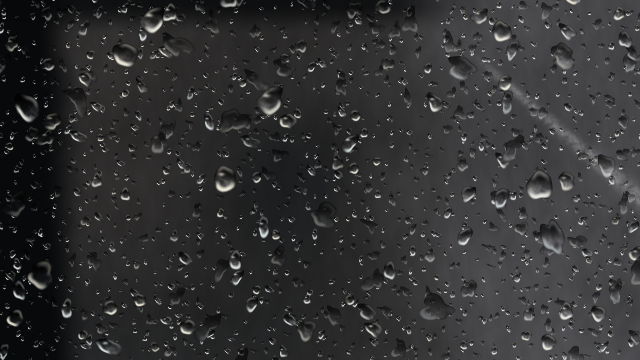
Reproduce this texture procedurally as a Shadertoy shader.

```glsl
// Rain drops on a dark window with a blurred, dim scene behind the glass.
// Jittered cells at four scales hold wobbly, stretched drops; each one gets
// a dark upper body, pale refracted folds, a bright lower crescent and a glint.

const int LAYERS = 4;
const float LARGEST_CELL = 0.185;  // cell size of the biggest drops
const float CELL_SHRINK = 0.57;    // size ratio between layers
const float DROP_RADIUS = 0.225;   // largest radius as a share of the cell
const float DROP_CHANCE = 0.66;
const float EDGE_SOFTNESS = 0.0016;
const vec3 SHADOW = vec3(0.022, 0.028, 0.034);
const vec3 BROWN_GLASS = vec3(0.188, 0.182, 0.180);
const vec3 DARK_GLASS = vec3(0.088, 0.098, 0.106);
const vec3 GREY_GLASS = vec3(0.280, 0.280, 0.292);
const vec3 STREAK_LIGHT = vec3(0.19, 0.19, 0.185);
const vec3 WARM_LIGHT = vec3(0.96, 0.94, 0.87);
const vec3 COOL_LIGHT = vec3(0.86, 0.90, 0.92);
const vec2 STREAK_START = vec2(1.31, 0.85);
const vec2 STREAK_END = vec2(1.80, 0.43);

vec4 hash4(vec2 cell) {
    vec4 h = fract(cell.xyxy * vec4(0.1031, 0.1030, 0.0973, 0.1099));
    h += dot(h, h.wzxy + 33.33);
    return fract((h.xxyz + h.yzzw) * h.zywx);
}

// Soft uneven patches from layered sines
float mottle(vec2 p) {
    float sum = 0.0, weight = 0.5;
    for (int i = 0; i < 4; i++) {
        sum += weight * sin(p.x + 1.7 * sin(p.y)) * sin(p.y + 1.3 * sin(p.x));
        p = mat2(1.6, 1.2, -1.2, 1.6) * p + 2.3;
        weight *= 0.55;
    }
    return sum;
}

// Blurred scene behind the glass
vec3 backdrop(vec2 p) {
    float patches = mottle(p * 5.0);
    vec3 color = mix(BROWN_GLASS, GREY_GLASS, smoothstep(0.85, 1.6, p.x + 0.06 * patches));
    vec2 hollow = (p - vec2(0.80, 0.48)) / vec2(0.22, 0.26);
    color = mix(color, DARK_GLASS, 0.75 * exp(-dot(hollow, hollow)));
    float lowLeft = smoothstep(0.45, 0.05, p.y) * smoothstep(1.3, 0.7, p.x);
    color = mix(color, DARK_GLASS, 0.5 * lowLeft);
    color *= 1.0 + 0.14 * patches + 0.07 * mottle(p * vec2(60.0, 25.0));

    float topBand = smoothstep(0.90, 0.99, p.y) * smoothstep(1.40, 1.0, p.x);
    color = mix(color, SHADOW, 0.8 * topBand);
    float pillar = 1.0 - smoothstep(0.13, 0.25, p.x + 0.04 * (p.y - 0.4) + 0.02 * patches);
    color = mix(color, SHADOW, 0.95 * pillar);

    // Diagonal light streak, wider toward its lower end
    vec2 along = STREAK_END - STREAK_START;
    float t = dot(p - STREAK_START, along) / dot(along, along);
    vec2 across = normalize(vec2(-along.y, along.x));
    float offset = dot(p - STREAK_START, across);
    float width = mix(0.008, 0.024, clamp(t, 0.0, 1.0));
    float beam = exp(-offset * offset / (width * width)) * smoothstep(-0.05, 0.25, t);
    float grit = 0.8 + 0.6 * mottle(p * 110.0);
    return color + STREAK_LIGHT * beam * grit;
}

// Paints one drop over the colour; u is the offset from its centre in radii
vec3 paintDrop(vec3 color, vec3 behind, vec2 u, float radius, vec4 look) {
    float tilt = (look.x - 0.5) * 2.2 - 0.25;
    float c = cos(tilt), s = sin(tilt);
    vec2 q = mat2(c, s, -s, c) * u;
    q *= vec2(1.0 + 0.45 * look.y, 1.0 - 0.25 * look.y);
    q.x *= 1.0 + 0.35 * look.w * clamp(q.y, -1.0, 1.0);

    // Uneven outline; murky drops are more ragged
    float clarity = smoothstep(0.1, 0.85, look.z);
    float angle = atan(q.y, q.x + 1e-5);
    float ragged = mix(0.27, 0.08, clarity);
    float outline = 1.0 + ragged * (sin(2.0 * angle + look.w * 6.3)
        + 0.8 * sin(3.0 * angle + look.y * 6.3) + 0.5 * sin(5.0 * angle + look.x * 6.3));
    float d = length(q) / outline;

    float soft = max(EDGE_SOFTNESS, 0.7 / iResolution.y) / radius;
    float body = 1.0 - smoothstep(1.0 - soft, 1.0 + soft, d);
    float rim = smoothstep(0.48, 0.82, d) * (1.0 - smoothstep(0.87 - 0.4 * soft, 1.0 + soft, d));

    vec2 lightDir = normalize(vec2(-0.85 + 1.2 * look.x, -0.75));
    float facing = dot(u / (length(u) + 1e-4), lightDir);
    float crescent = rim * smoothstep(0.2, 0.95, facing);
    float backRim = rim * smoothstep(0.3, 1.0, -facing);

    // Refracted body: dark above, paler folds below
    float lower = smoothstep(0.75, -0.85, u.y);
    float folds = mottle(u * 2.2 + look.xy * 20.0);
    vec3 inner = behind * mix(0.28, 1.25, lower) + 0.08 * lower * clarity;
    inner += vec3(0.30, 0.30, 0.28) * max(folds, 0.0) * (0.3 + 0.7 * clarity) * lower;
    inner *= 1.0 + 0.5 * min(folds, 0.0);
    inner *= 1.0 - 0.45 * smoothstep(0.78, 1.0, d);
    color = mix(color, inner, body * mix(0.7, 0.97, clarity));

    vec3 light = mix(WARM_LIGHT, COOL_LIGHT, look.y);
    vec2 g = (u - vec2(-0.3, 0.32)) / vec2(0.24, 0.14);
    float glint = exp(-dot(g, g)) * step(0.5, look.w) * body;
    float shine = crescent * mix(0.25, 0.95, clarity * clarity)
        + 0.36 * backRim * clarity + 0.65 * glint * clarity;
    return mix(color, light, clamp(shine, 0.0, 1.0));
}

void mainImage(out vec4 fragColor, in vec2 fragCoord) {
    vec2 p = fragCoord / iResolution.y;
    vec3 behind = backdrop(p);
    vec3 color = behind;

    // Small drops first, large ones on top
    for (int layer = LAYERS - 1; layer >= 0; layer--) {
        float size = LARGEST_CELL * pow(CELL_SHRINK, float(layer));
        vec2 home = floor(p / size);
        for (int k = 0; k < 9; k++) {
            vec2 cell = home + vec2(k % 3 - 1, k / 3 - 1);
            vec4 place = hash4(cell + 57.0 + 131.0 * float(layer));
            vec4 look = hash4(cell + 311.0 + 71.0 * float(layer));
            if (place.w > DROP_CHANCE) continue;
            vec2 center = (cell + 0.05 + 0.9 * place.xy) * size;
            float radius = size * DROP_RADIUS * mix(0.5, 1.0, place.z);
            vec2 u = (p - center) / radius;
            if (dot(u, u) < 9.0) color = paintDrop(color, behind, u, radius, look);
        }
    }
    fragColor = vec4(clamp(color, 0.0, 1.0), 1.0);
}
```
